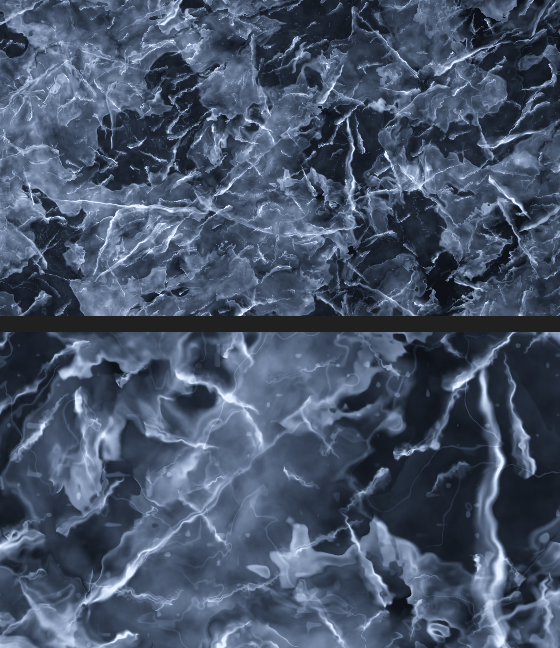
Top: the whole. Bottom: its middle third, enlarged.
This texture is drawn by a Shadertoy shader. Its source:

```glsl
// Cracked blue-grey ice: hazy plates, dark clear gaps and bright splintered needles.

vec3 hash3(vec2 p) {
    vec3 q = fract(vec3(p.xyx) * vec3(0.1031, 0.1030, 0.0973));
    q += dot(q, q.yxz + 33.33);
    return fract((q.xxy + q.yzz) * q.zyx);
}

float noise(vec2 p) {
    vec2 i = floor(p), f = fract(p);
    f = f * f * (3.0 - 2.0 * f);
    float low = mix(hash3(i).x, hash3(i + vec2(1, 0)).x, f.x);
    float high = mix(hash3(i + vec2(0, 1)).x, hash3(i + vec2(1, 1)).x, f.x);
    return mix(low, high, f.y);
}

float fbm(vec2 p) {
    float sum = 0.0, amplitude = 0.5;
    for (int i = 0; i < 5; i++) {
        sum += amplitude * noise(p);
        p = mat2(1.6, 1.2, -1.2, 1.6) * p + 7.3;
        amplitude *= 0.5;
    }
    return sum / 0.97;
}

// Paints scattered wedges over the tone: one crisp bright rim, one side fading out.
float shards(float tone, vec2 p, float scale, float width, float shade, float density, float seed) {
    vec2 q = p * scale, cell = floor(q);
    float soft = scale * 0.003;
    for (int j = -2; j <= 2; j++)
    for (int i = -2; i <= 2; i++) {
        vec2 id = cell + vec2(i, j);
        vec3 place = hash3(id + seed), kind = hash3(id + seed + 57.0);
        if (kind.x > density) continue;

        float turn = 2.0 * place.z - 1.0;
        float angle = 0.55 + 1.57 * turn * abs(turn);
        vec2 axis = vec2(cos(angle), sin(angle)) * (kind.y > 0.5 ? 1.0 : -1.0);
        vec2 d = q - id - place.xy;
        float reach = mix(0.4, 1.15, kind.z * kind.z);
        float along = dot(d, axis) / reach;
        float across = dot(d, vec2(-axis.y, axis.x)) + 0.25 * (place.x - 0.5) * along * along;
        if (abs(along) > 1.0 || abs(across) > width * 2.0) continue;

        // Ragged outline and lengthwise streaks
        vec2 offset = place.xy * 40.0;
        across += width * (0.9 * (noise(d * 5.0 + offset) - 0.5) + 0.5 * (noise(d * 17.0 + offset) - 0.5));
        float halfWidth = width * (0.1 + 0.55 * (1.0 - along)) * smoothstep(-1.0, -0.8, along)
                        * smoothstep(1.0, 0.85, along);
        float side = across / (halfWidth + 0.001);
        float body = smoothstep(-soft, soft, halfWidth - abs(across)) * smoothstep(0.0, soft, halfWidth);
        float streak = noise(vec2(along * 4.0, across * 3.5 / width) + offset);
        float rim = exp(-12.0 * (side + 0.75) * (side + 0.75));
        float cover = body * mix(0.95, 0.15, smoothstep(-0.9, 1.0, side)) * (0.5 + 0.6 * streak);
        float paint = shade * mix(0.65, 1.15, fract(kind.x * 91.7)) * (0.72 + 0.5 * streak) + 0.16 * rim;
        tone = mix(tone, paint, clamp(cover, 0.0, 1.0));
    }
    return tone;
}

void mainImage(out vec4 fragColor, in vec2 fragCoord) {
    vec2 p = fragCoord / iResolution.y;
    float x = fragCoord.x / iResolution.x;
    vec2 warp = vec2(fbm(p * 4.0), fbm(p * 4.0 + 31.0)) - 0.5;
    vec2 fine = vec2(fbm(p * 18.0 + 5.0), fbm(p * 18.0 + 47.0)) - 0.5;
    vec2 bent = p + 0.12 * warp + 0.02 * fine;

    // Cloudy depth, paler toward the left
    float cloud = fbm(bent * 7.0 + 2.0 * warp);
    float tone = mix(0.38, 0.2, x) + 0.75 * (cloud - 0.5);

    // Broad translucent plates
    tone = shards(tone, bent, 4.5, 0.38, mix(0.5, 0.36, x), 0.75, 11.0);
    tone = shards(tone, bent, 8.0, 0.28, mix(0.54, 0.42, x), 0.6, 123.0);

    // Clear gaps down to dark water
    float gap = fbm(bent * 5.5 + 1.2 * warp + 19.0);
    float threshold = mix(0.64, 0.57, x);
    tone = mix(tone, 0.07 + 0.1 * cloud, 0.92 * smoothstep(threshold, threshold + 0.025, gap));
    tone += 0.1 * exp(-pow((gap - threshold + 0.01) * 90.0, 2.0));
    tone = shards(tone, bent, 7.0, 0.16, 0.09, 0.3, 271.0);

    // Needles, from long splinters to small chips
    vec2 straight = p + 0.03 * warp + 0.008 * fine;
    tone = shards(tone, straight, 20.0, 0.14, 0.58, 0.45, 333.0);
    tone = shards(tone, straight, 12.0, 0.11, 0.66, 0.5, 405.0);
    tone = shards(tone, straight, 7.0, 0.085, 0.74, 0.55, 517.0);
    tone = shards(tone, straight, 4.0, 0.06, 0.82, 0.6, 639.0);

    // Hairline cracks, frosting and trapped specks
    float crack = abs(fbm(p * 9.0 + 3.0 * warp + 71.0) - 0.5);
    tone += 0.13 * smoothstep(0.012, 0.0, crack) * noise(p * 12.0);
    tone *= 0.62 + 0.76 * fbm(p * 45.0 + 4.0 * warp);
    tone += 0.2 * smoothstep(0.87, 0.96, noise(p * 95.0)) * noise(p * 8.0 + 3.0);

    // Corner falloff and cold colour grade
    vec2 centred = fragCoord / iResolution.xy - 0.5;
    tone *= 1.14 - 0.5 * dot(centred, centred) - 0.1 * x;
    tone = clamp(tone, 0.07, 0.95);
    fragColor = vec4(tone * (0.76 + 0.2 * tone), tone, tone * (1.39 - 0.33 * tone), 1.0);
}
```
